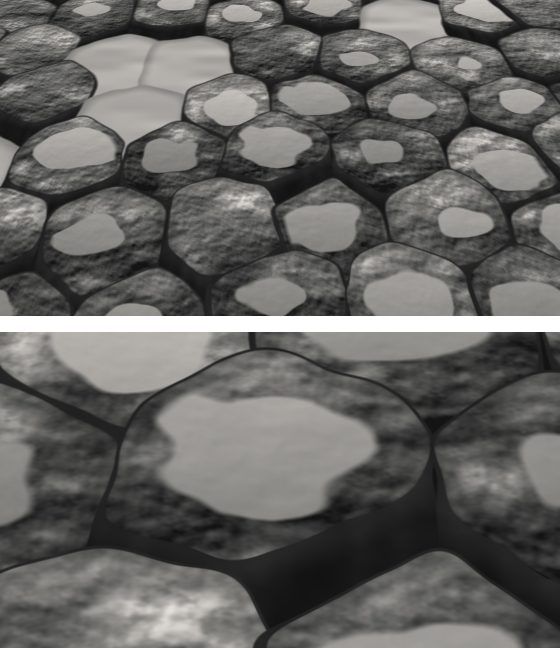
Top, the full canvas; bottom, a detail of the centre.
Write a WebGL 2 fragment shader that draws this texture.

```glsl
#version 300 es
precision highp float;
// Wet basalt columns seen at a slant, with pale pools on and between them.
// A jittered hexagonal lattice lies on a ground plane in perspective; each cell
// is painted from far to near as a dark side wall and a rounded, grainy top.
#define HORIZON 2.2
#define CELL_WIDTH 0.195
#define DEPTH_SCALE 12.1
#define ROW_STEP 0.87
#define JITTER 0.34
#define MIN_HEIGHT 0.08
#define HEIGHT_RANGE 0.34
#define ROUNDING 20.0
#define STONE_TONE 0.35
#define WATER_TONE 0.71
#define BASIN vec2(-1.35, 8.1)
#define GRAIN 0.55

uniform vec2 u_resolution;
out vec4 fragColor;

const vec2 NEIGHBOURS[6] = vec2[6](vec2(1, 0), vec2(0, 1), vec2(-1, 1),
                                   vec2(-1, 0), vec2(0, -1), vec2(1, -1));

float hash(vec2 p) {
  return fract(sin(dot(p, vec2(127.1, 311.7))) * 43758.5453);
}

float noise(vec2 p) {
  vec2 i = floor(p), f = fract(p);
  f = f * f * (3.0 - 2.0 * f);
  return mix(mix(hash(i), hash(i + vec2(1, 0)), f.x),
             mix(hash(i + vec2(0, 1)), hash(i + vec2(1, 1)), f.x), f.y);
}

float fbm(vec2 p) {
  float sum = 0.0, amp = 0.5;
  for (int i = 0; i < 4; i++) {
    sum += amp * noise(p);
    p = mat2(1.6, 1.2, -1.2, 1.6) * p + 7.3;
    amp *= 0.55;
  }
  return sum;
}

// Centre of a lattice cell on the ground plane
vec2 cellCentre(vec2 id) {
  vec2 shift = vec2(hash(id), hash(id + 41.3)) - 0.5;
  return vec2(id.x + 0.5 * id.y, id.y * ROW_STEP) + JITTER * shift;
}

// Distances inside the rounded cell (x) and inside its downward sweep (y)
vec2 cellDistance(vec2 id, vec2 centre, vec2 rel, float drop) {
  vec2 sum = vec2(0.0);
  for (int k = 0; k < 6; k++) {
    vec2 toward = cellCentre(id + NEIGHBOURS[k]) - centre;
    float span = length(toward);
    vec2 normal = toward / span;
    float inside = 0.5 * span - dot(rel, normal);
    sum += exp(-ROUNDING * vec2(inside, inside + drop * max(-normal.y, 0.0)));
  }
  return -log(sum) / ROUNDING;
}

void main() {
  vec2 p = gl_FragCoord.xy / u_resolution.y;
  float aspect = u_resolution.x / u_resolution.y;
  float range = HORIZON - p.y;
  vec2 ground = vec2((p.x - 0.5 * aspect) / (CELL_WIDTH * range), DEPTH_SCALE / range);
  float soft = 1.1 * DEPTH_SCALE / (range * range * u_resolution.y);

  // Shared surface detail: slope of the grain, ragged edges, wall streaks
  vec2 grainPos = ground * vec2(7.0, 9.0);
  float grain = fbm(grainPos);
  float slope = grain - fbm(grainPos + vec2(-0.12, 0.28));
  float ragged = noise(ground * 6.0) - 0.5;
  float streak = noise(ground * vec2(16.0, 4.0));
  float tone = 0.06 + 0.04 * streak;

  // Cells from the far row to the near row
  float baseRow = floor(ground.y / ROW_STEP);
  for (int r = 1; r >= -2; r--) {
    float row = baseRow + float(r);
    float column = floor(ground.x - 0.5 * row + 0.5);
    for (int c = -1; c <= 1; c++) {
      vec2 id = vec2(column + float(c), row);
      vec2 centre = cellCentre(id);
      float pick = hash(id + 17.7), shade = hash(id + 5.1) - 0.5;
      float far = smoothstep(5.5, 10.0, centre.y);
      bool flooded = pick < 0.01 + 0.17 * far
                  || length((centre - BASIN) * vec2(0.75, 1.0)) < 0.7;
      float height = flooded ? 0.0 : MIN_HEIGHT + HEIGHT_RANGE * hash(id + 73.9);
      vec2 rel = ground - centre - vec2(0.0, height);
      vec2 d = cellDistance(id, centre, rel, height) + 0.035 * ragged;

      if (flooded) {
        // Still water, dimmed in broad ripples
        float ripple = noise(ground * vec2(2.5, 7.0));
        float water = WATER_TONE - 0.12 * ripple + 0.04 * far;
        water *= mix(0.8, 1.0, smoothstep(-0.08, 0.06, d.x));
        tone = mix(tone, water, smoothstep(-soft, soft, d.x + 0.08));
        continue;
      }

      // Side wall
      float wall = 0.07 + 0.07 * streak * grain + 0.05 * smoothstep(-0.12, 0.0, d.x);
      float wallMask = smoothstep(-soft, soft, d.y) * step(abs(rel.x), 0.64);
      tone = mix(tone, wall, wallMask);

      // Domed top, lit from behind
      float broad = noise(rel * vec2(2.6, 4.2) + 19.0 * id);
      float top = STONE_TONE + 0.28 * rel.y + 0.16 * shade + 0.07 * far;
      top += 0.26 * (broad - 0.5) + GRAIN * slope + 0.12 * (grain - 0.5);
      top += 0.15 * smoothstep(0.55, 0.85, broad) * smoothstep(0.4, 0.7, grain);
      top *= mix(0.68, 1.0, smoothstep(0.0, 0.12, d.x));
      top += 0.09 * exp(-pow((d.x - 0.025) / 0.018, 2.0)) * streak;

      // Shallow pool with a damp margin
      vec2 offset = 0.2 * vec2(shade, hash(id + 8.8) - 0.5);
      float radius = 0.18 + 0.2 * hash(id + 29.2);
      float reach = length((rel - offset) * vec2(0.9, 1.15)) + 0.12 * ragged + 0.12 * (broad - 0.5);
      float wet = step(0.45 - 0.15 * far, hash(id + 61.4));
      float pool = wet * smoothstep(radius, radius - 0.035, reach) * smoothstep(0.04, 0.1, d.x);
      top *= 1.0 - 0.14 * wet * smoothstep(radius + 0.1, radius, reach);
      float poolTone = WATER_TONE - 0.12 + 0.1 * far + 0.16 * shade + 0.2 * rel.y + 0.06 * slope;
      top = mix(top, poolTone, pool * 0.95);
      tone = mix(tone, max(top, 0.08), smoothstep(-soft, soft, d.x - 0.012));
    }
  }

  // Near-neutral grey, faintly warm in the lights
  vec3 tint = mix(vec3(0.98, 1.0, 0.98), vec3(1.01, 0.995, 0.97), smoothstep(0.1, 0.6, tone));
  fragColor = vec4(clamp(tone * tint, 0.0, 1.0), 1.0);
}
```
